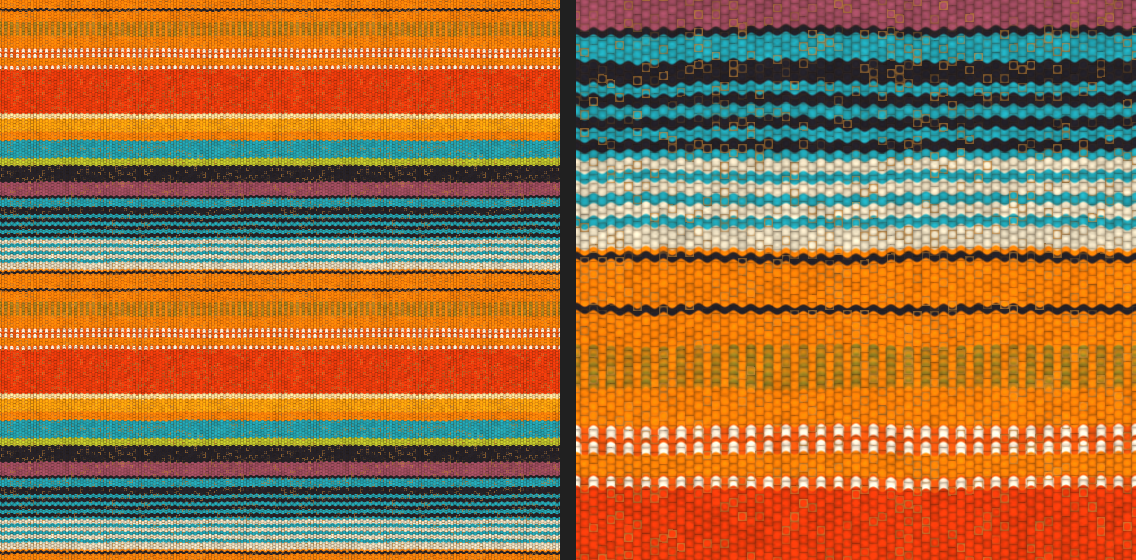
Left: the whole. Right: its middle third, enlarged.
Write a three.js fragment shader that draws this texture.

```glsl
varying vec2 vUv;

const float TAU = 6.2831853;
const float SIZE = 384.0;    // units in one repeat
const float REPEATS = 2.0;
const float YARN = 4.0;      // width and height of one stitch

const vec3 ORANGE = vec3(1.0, 0.50, 0.02);
const vec3 AMBER = vec3(1.0, 0.62, 0.04);
const vec3 RED = vec3(0.92, 0.22, 0.04);
const vec3 CORAL = vec3(0.95, 0.33, 0.05);
const vec3 TEAL = vec3(0.12, 0.62, 0.68);
const vec3 LIME = vec3(0.72, 0.74, 0.16);
const vec3 OLIVE = vec3(0.53, 0.48, 0.13);
const vec3 BLACK = vec3(0.13, 0.12, 0.15);
const vec3 MAUVE = vec3(0.60, 0.28, 0.36);
const vec3 CREAM = vec3(0.88, 0.83, 0.72);
const vec3 BUTTER = vec3(1.0, 0.86, 0.60);
const vec3 WHITE = vec3(1.0, 0.93, 0.84);
const vec3 GOLD = vec3(0.86, 0.58, 0.24);

float hash(vec2 p) {
  vec3 q = fract(vec3(p.xyx) * 0.1031);
  q += dot(q, q.yzx + 33.33);
  return fract((q.x + q.y) * q.z);
}

// Value noise that wraps every period cells
float noise(vec2 p, vec2 period) {
  vec2 i = floor(p);
  vec2 f = fract(p);
  f = f * f * (3.0 - 2.0 * f);
  vec2 a = mod(i, period);
  vec2 b = mod(i + 1.0, period);
  return mix(mix(hash(a), hash(vec2(b.x, a.y)), f.x),
             mix(hash(vec2(a.x, b.y)), hash(b), f.x), f.y);
}

// Fills everything below the given height
vec3 below(vec3 base, vec3 color, float y, float top) {
  return mix(base, color, smoothstep(top - 0.7, top + 0.7, y));
}

float thread(float y, float center, float halfWidth) {
  return 1.0 - smoothstep(halfWidth - 0.7, halfWidth + 0.7, abs(y - center));
}

vec3 stripes(float y, float columns, float wear) {
  vec3 c = ORANGE;

  // Olive stitches
  float olive = smoothstep(30.0, 31.5, y) - smoothstep(50.0, 51.5, y);
  float rows = 0.8 + 0.2 * cos(TAU * y / YARN);
  c = mix(c, OLIVE, olive * rows * mix(0.15, 1.0, columns) * mix(0.65, 1.0, wear));

  // White stitches on coral
  c = mix(c, CORAL, thread(y, 72.8, 6.3));
  c = mix(c, CORAL, thread(y, 92.7, 2.8));
  float dashes = thread(y, 69.6, 2.5) + thread(y, 76.8, 2.5) + thread(y, 93.2, 2.4);
  c = mix(c, WHITE, min(dashes, 1.0) * columns);

  // Broad bands
  c = below(c, RED, y, 95.5);
  c = below(c, BUTTER, y, 156.0);
  c = below(c, AMBER, y, 163.0);
  c = below(c, ORANGE, y, 181.0);
  c = below(c, TEAL, y, 192.5);
  c = below(c, LIME, y, 217.0);
  c = below(c, BLACK, y, 227.0);
  c = below(c, MAUVE, y, 249.5);
  c = below(c, BLACK, y, 268.5);
  c = below(c, TEAL, y, 272.0);
  c = below(c, BLACK, y, 284.0);
  c = below(c, TEAL, y, 294.5);
  c = below(c, CREAM, y, 329.0);

  // Pinstripes
  for (int i = 0; i < 3; i++) {
    float offset = 10.4 * float(i);
    c = mix(c, BLACK, thread(y, 301.7 + offset, 2.6));
    c = mix(c, TEAL, thread(y, 337.0 + offset, 2.3));
  }

  // Orange ground with black lines
  c = below(c, ORANGE, y, 370.0);
  return mix(c, BLACK, max(thread(y, 13.7, 1.7), thread(y, 374.0, 1.7)));
}

void main() {
  vec2 p = fract(vec2(vUv.x, 1.0 - vUv.y) * REPEATS) * SIZE;

  // Uneven rows and scalloped stripe edges
  float sway = noise(p / vec2(32.0, 24.0), vec2(12.0, 16.0)) - 0.5;
  float y = p.y + 2.2 * sway;
  float wave = cos(TAU * p.x / (2.0 * YARN));
  float wear = noise(p / vec2(6.0, 16.0), vec2(64.0, 24.0));
  float columns = smoothstep(-0.65, 0.25, wave + 0.35 * (wear - 0.5));
  vec3 color = stripes(y + 0.9 * wave, columns, wear);

  // Staggered stitches
  vec2 weave = vec2(p.x, y) / YARN + vec2(0.5, 0.0);
  weave.y += 0.5 * mod(floor(weave.x), 2.0);
  vec2 cell = mod(floor(weave), SIZE / YARN);
  vec2 bulge = abs(sin(weave * TAU * 0.5));
  float yarn = sqrt(bulge.x * bulge.y);
  float tone = hash(cell + 17.0);
  float fiber = noise(p / vec2(1.5, 1.0), vec2(256.0, 384.0));

  // Gold warp showing through the gaps
  float gap = 1.0 - smoothstep(0.3, 0.85, yarn);
  float fleck = smoothstep(0.72, 0.96, hash(cell + 151.0));
  color = mix(color, GOLD, gap * (0.08 + 0.6 * fleck));

  float shade = mix(0.72, 1.11, yarn) + 0.13 * (tone - 0.5);
  shade += 0.10 * (fiber - 0.5) + 0.07 * (wear - 0.5);
  gl_FragColor = vec4(clamp(color * shade, 0.0, 1.0), 1.0);
}
```
